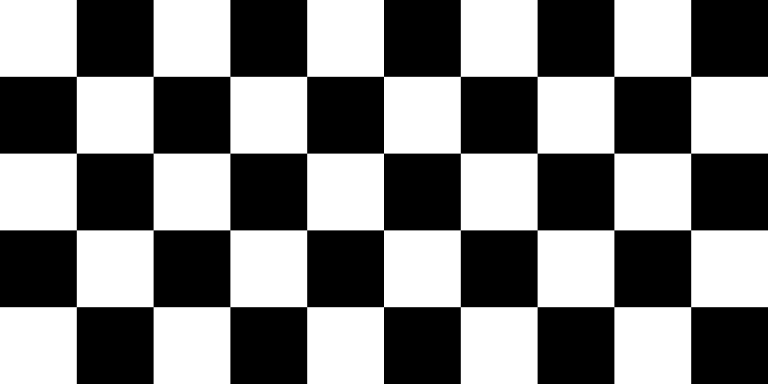
Write a Shadertoy shader that draws this pattern.

```glsl
// Black and white checkerboard, ten squares across and five down.

// Signed wave over the squares: positive on even ones, negative on odd ones,
// zero on their borders, with slope one.
vec2 signedWave(vec2 p) {
    return 0.5 - abs(mod(p + 0.5, 2.0) - 1.0);
}

void mainImage(out vec4 fragColor, in vec2 fragCoord) {
    float squareSize = iResolution.y / 5.0;
    vec2 wave = signedWave(fragCoord / squareSize);

    // Sharpen each axis to a one-pixel edge; the product alternates the squares
    vec2 side = clamp(2.0 * wave * squareSize, -1.0, 1.0);
    float white = 0.5 + 0.5 * side.x * side.y;

    fragColor = vec4(vec3(white), 1.0);
}
```
